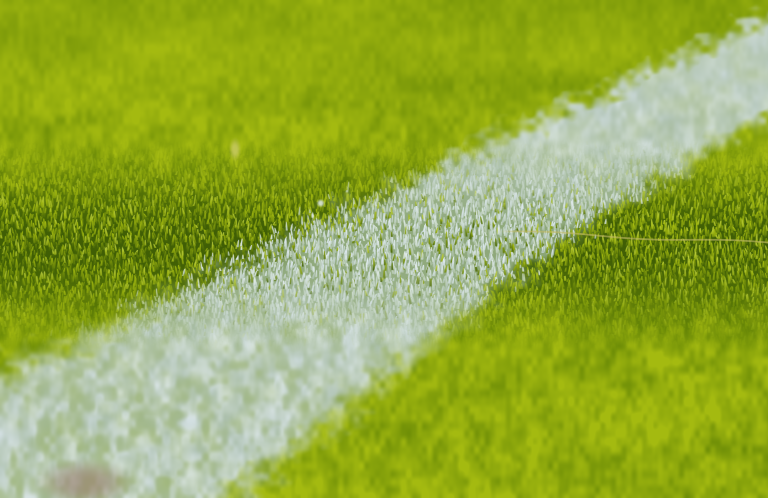
Reproduce this texture procedurally as a Shadertoy shader.

```glsl
// Sunlit turf crossed by a painted stripe, seen with a shallow depth of field.
// Layered blades fill the sharp band; soft noise replaces them out of focus.
// Each blade takes paint or green from its root, which frays the stripe edges.

const float FOCUS_Y = 0.51;                     // height of the sharp band
const vec2 BLUR_RANGE = vec2(0.02, 0.23);       // distance where blur starts, ends
const vec2 BLADE_CELL = vec2(0.0095, 0.015);    // spacing of the blades
const vec3 GRASS_DEEP = vec3(0.25, 0.37, 0.02);
const vec3 GRASS_SHADE = vec3(0.40, 0.53, 0.02);
const vec3 GRASS_LIGHT = vec3(0.62, 0.71, 0.06);
const vec3 GRASS_TIP = vec3(0.74, 0.81, 0.28);
const vec3 PAINT_DEEP = vec3(0.56, 0.66, 0.48);
const vec3 PAINT_SHADE = vec3(0.66, 0.74, 0.63);
const vec3 PAINT_LIGHT = vec3(0.82, 0.87, 0.84);
const vec3 PAINT_TIP = vec3(0.89, 0.93, 0.94);
const vec3 WORN_PAINT = vec3(0.62, 0.71, 0.49);
const vec3 STRAW = vec3(0.76, 0.73, 0.40);
const vec3 EARTH = vec3(0.60, 0.51, 0.42);

vec3 hash3(vec2 p) {
    vec3 q = fract(p.xyx * vec3(0.1031, 0.1030, 0.0973));
    q += dot(q, q.yxz + 33.33);
    return fract((q.xxy + q.yzz) * q.zyx);
}

float noise(vec2 p) {
    vec2 i = floor(p), f = fract(p);
    f = f * f * (3.0 - 2.0 * f);
    float low = mix(hash3(i).x, hash3(i + vec2(1, 0)).x, f.x);
    float high = mix(hash3(i + vec2(0, 1)).x, hash3(i + vec2(1, 1)).x, f.x);
    return mix(low, high, f.y);
}

float blurAt(float y) {
    return smoothstep(BLUR_RANGE.x, BLUR_RANGE.y, abs(y - FOCUS_Y));
}

// Stripe coverage: straight left border, slightly curved right border.
float paintAt(vec2 p) {
    float left = (p.x - (p.y - 0.245) / 0.47) * 0.43;
    float right = (0.475 + p.y * (1.12 + 0.35 * p.y) - p.x) * 0.62;
    float ragged = (noise(p * vec2(22.0, 30.0)) + noise(p * vec2(60.0, 70.0)) - 1.0) * 0.035;
    float soft = mix(0.042, 0.024, smoothstep(0.3, 0.9, p.y));
    return smoothstep(-soft, soft, min(left, right) + ragged);
}

// Wide patches of light, a little darker around the sharp band.
float lightAt(vec2 p) {
    float patches = noise(p * vec2(3.0, 11.0)) * 0.6 + noise(p * vec2(9.0, 24.0)) * 0.4;
    float band = exp(-pow((p.y - 0.46) / 0.13, 2.0));
    float top = smoothstep(0.88, 1.0, p.y);
    return 0.80 + 0.60 * (patches - 0.5) - 0.30 * band - 0.15 * top;
}

vec3 softTurf(vec2 p, float light) {
    float blobs = noise(p * vec2(42.0, 30.0)) * 0.5 + noise(p * vec2(95.0, 62.0) + 7.0) * 0.5;
    float contrast = mix(1.2, 0.5, smoothstep(0.6, 0.95, p.y));
    float tone = (blobs - 0.5) * contrast;
    vec3 grass = mix(GRASS_SHADE, GRASS_LIGHT, clamp(light + tone, -0.3, 1.1));
    vec3 paint = mix(PAINT_SHADE, PAINT_LIGHT, clamp(0.58 + tone, 0.0, 1.1));
    // Green shows through the near paint, a cool tint lies over the rest.
    float worn = noise(p * vec2(34.0, 27.0) + 19.0) * 0.5 + noise(p * vec2(75.0, 60.0) + 3.0) * 0.5;
    worn = smoothstep(0.3, 0.85, worn);
    paint = mix(paint, WORN_PAINT, worn * mix(0.85, 0.25, smoothstep(0.1, 0.75, p.y)));
    paint.b += 0.07 * (noise(p * 33.0 + 40.0) - 0.4);
    return mix(grass, paint, paintAt(p));
}

vec3 bladeTurf(vec2 p, float light, float blur, float pixel) {
    vec3 color = mix(GRASS_DEEP, PAINT_DEEP, paintAt(p));
    float soft = max(pixel * 0.8, 0.0009) + 0.001 * blur;
    for (int layer = 0; layer < 2; layer++) {
        vec2 size = BLADE_CELL * (1.0 - 0.22 * float(layer));
        vec2 cell = floor(p / size);
        for (int row = 0; row < 3; row++) {
            for (int column = -1; column <= 1; column++) {
                vec2 id = cell + vec2(column, -row);
                vec3 shape = hash3(id + float(layer) * 57.0);
                vec3 tint = hash3(id + 131.0 + float(layer) * 29.0);
                vec2 root = (id + shape.xy) * size;
                float tall = size.y * (0.7 + 1.2 * shape.z);
                float t = (p.y - root.y) / tall;
                float axis = root.x + (tint.x - 0.5) * size.x * 1.2 * t;
                float halfWidth = size.x * 0.27 * (1.0 - 0.8 * t * t);
                float cover = 1.0 - smoothstep(halfWidth - soft, halfWidth + soft, abs(p.x - axis));
                cover *= smoothstep(0.0, 0.2, t) * (1.0 - smoothstep(0.8, 1.0, t));
                float painted = step(tint.z + 0.02, paintAt(root) * 0.88);
                float tone = clamp(0.25 + 0.6 * t + 0.9 * (tint.y - 0.5), 0.0, 1.0);
                vec3 grass = mix(GRASS_DEEP, GRASS_LIGHT, clamp(tone + light - 0.4, 0.0, 1.1));
                grass = mix(grass, GRASS_TIP, step(0.86, tint.y) * t);
                vec3 paint = mix(PAINT_SHADE, PAINT_TIP, tone);
                paint.b += 0.07 * (tint.x - 0.4);
                color = mix(color, mix(grass, paint, painted), clamp(cover, 0.0, 1.0) * 0.9);
            }
        }
    }
    return color;
}

// Soft elliptical spot.
float spot(vec2 p, vec2 center, vec2 radius) {
    return 1.0 - smoothstep(0.2, 1.0, length((p - center) / radius));
}

void mainImage(out vec4 fragColor, in vec2 fragCoord) {
    vec2 p = fragCoord / iResolution.y;
    float blur = blurAt(p.y), light = lightAt(p);
    vec3 color = softTurf(p, light);
    if (blur < 0.99) color = mix(bladeTurf(p, light, blur, 1.0 / iResolution.y), color, blur);

    // Loose straw, pale flecks and a patch of bare earth.
    float strawY = 0.535 - 0.045 * (p.x - 1.02) + 0.003 * cos(p.x * 17.0);
    float straw = 1.0 - smoothstep(0.0006, 0.003, abs(p.y - strawY));
    color = mix(color, STRAW, straw * smoothstep(1.0, 1.04, p.x) * 0.6);
    color = mix(color, vec3(0.80, 0.80, 0.42), spot(p, vec2(0.472, 0.70), vec2(0.014, 0.027)) * 0.75);
    color = mix(color, PAINT_TIP, spot(p, vec2(0.644, 0.592), vec2(0.010)) * 0.8);
    color = mix(color, EARTH, spot(p, vec2(0.17, 0.03), vec2(0.11, 0.055)) * 0.65);
    fragColor = vec4(clamp(color, 0.0, 1.0), 1.0);
}
```
